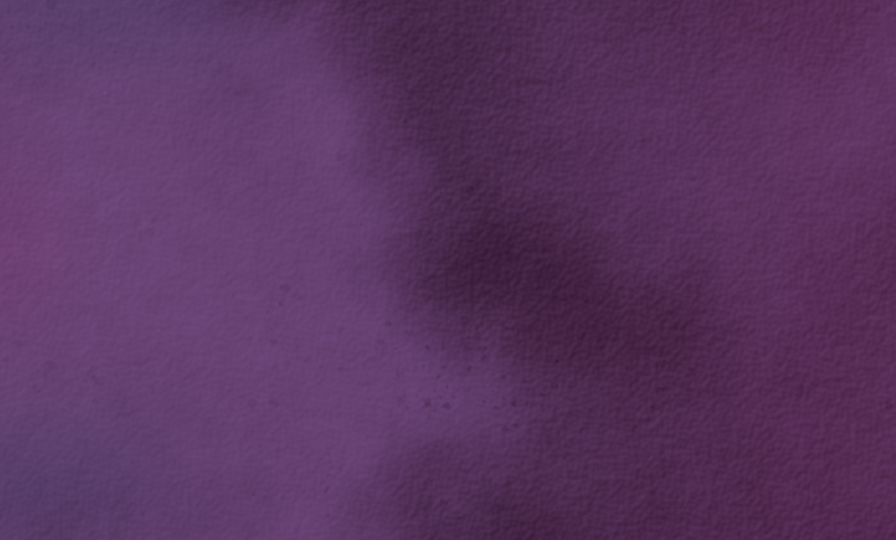
A Shadertoy shader for this texture:

```glsl
// Mottled plum paper: a pale violet cloud meets a dark diagonal valley and a
// magenta haze. Soft blobs, warped by gradient noise, set the tone; embossed
// noise gives the paper tooth, and scattered cells give stains and flecks.

const vec3 DEEP_PLUM   = vec3(0.235, 0.115, 0.233);
const vec3 PALE_VIOLET = vec3(0.430, 0.280, 0.485);
const vec3 MAGENTA_TINT = vec3(0.022, -0.012, -0.006);
const vec3 SLATE_TINT   = vec3(-0.030, 0.010, 0.004);

vec2 hash2(vec2 cell) {
    vec3 q = fract(cell.xyx * vec3(0.1031, 0.1030, 0.0973));
    q += dot(q, q.yzx + 33.33);
    return fract((q.xx + q.yz) * q.zy);
}

float gradientDot(vec2 cell, vec2 corner, vec2 f) {
    float angle = 6.2832 * hash2(cell + corner).x;
    return dot(vec2(cos(angle), sin(angle)), f - corner);
}

float gradientNoise(vec2 p) {
    vec2 cell = floor(p), f = fract(p);
    vec2 u = f * f * f * (f * (f * 6.0 - 15.0) + 10.0);
    float low  = mix(gradientDot(cell, vec2(0, 0), f), gradientDot(cell, vec2(1, 0), f), u.x);
    float high = mix(gradientDot(cell, vec2(0, 1), f), gradientDot(cell, vec2(1, 1), f), u.x);
    return 1.4 * mix(low, high, u.y);
}

float fbm(vec2 p, int octaves) {
    float sum = 0.0, amplitude = 0.5;
    for (int i = 0; i < octaves; i++) {
        sum += amplitude * gradientNoise(p);
        p = mat2(1.6, 1.2, -1.2, 1.6) * p + 17.3;
        amplitude *= 0.5;
    }
    return sum;
}

float blob(vec2 p, vec2 center, vec2 size) {
    vec2 d = (p - center) / size;
    return exp(-dot(d, d));
}

// Broad light and shade, 0 = deep plum, 1 = pale violet; uv spans the canvas.
float cloudTone(vec2 uv) {
    float lobe = exp(-pow((uv.y - 0.27) / 0.17, 2.0));
    float edge = 0.445 + 0.17 * lobe - 0.05 * smoothstep(0.7, 1.0, uv.y);
    float cloud = 1.0 - smoothstep(edge - 0.12, edge + 0.08, uv.x);

    float left = mix(0.88, 0.58, smoothstep(0.36, 0.62, uv.x));
    left -= 0.22 * blob(uv, vec2(0.05, 0.05), vec2(0.25, 0.18));
    left -= 0.14 * blob(uv, vec2(0.10, 1.0), vec2(0.22, 0.15));
    left -= 0.45 * blob(uv, vec2(0.32, 1.03), vec2(0.09, 0.06));
    left -= 0.10 * blob(uv, vec2(0.28, 0.85), vec2(0.06, 0.10));

    float right = 0.31;
    right += 0.28 * blob(uv, vec2(0.86, 0.63), vec2(0.17, 0.22));
    right += 0.24 * blob(uv, vec2(1.02, 0.90), vec2(0.16, 0.24));
    right += 0.14 * blob(uv, vec2(0.66, 0.88), vec2(0.11, 0.20));
    right += 0.12 * blob(uv, vec2(1.00, 0.22), vec2(0.10, 0.20));
    right -= 0.20 * blob(uv, vec2(0.57, 0.52), vec2(0.10, 0.09));
    right -= 0.20 * blob(uv, vec2(0.68, 0.41), vec2(0.10, 0.10));
    right -= 0.13 * blob(uv, vec2(0.47, 0.90), vec2(0.08, 0.25));
    right -= 0.14 * blob(uv, vec2(0.60, 0.00), vec2(0.10, 0.08));
    return mix(right, left, cloud);
}

// Relief lit from the upper left: the difference of two shifted heights.
float emboss(vec2 p, float frequency) {
    vec2 q = p * frequency;
    return gradientNoise(q) - gradientNoise(q + vec2(0.35, -0.45));
}

// One ragged spot in some of the cells of a grid.
float spots(vec2 p, float frequency, float density, float radius) {
    vec2 q = p * frequency;
    q += 0.16 * vec2(gradientNoise(q * 2.7), gradientNoise(q * 2.7 + 41.0));
    float cover = 0.0;
    for (int y = -1; y <= 1; y++)
    for (int x = -1; x <= 1; x++) {
        vec2 cell = floor(q) + vec2(x, y);
        vec2 center = cell + 0.15 + 0.7 * hash2(cell);
        vec2 traits = hash2(cell + 71.0);
        float size = radius * mix(0.45, 1.0, traits.y);
        float disc = 1.0 - smoothstep(size * 0.45, size * 1.15, length(q - center));
        cover = max(cover, disc * step(traits.x, density));
    }
    return cover;
}

void mainImage(out vec4 fragColor, in vec2 fragCoord) {
    vec2 uv = fragCoord / iResolution.xy;
    vec2 p = fragCoord / iResolution.y;

    // Cloudy tone with wandering borders
    vec2 warp = vec2(fbm(p * 4.0, 4), fbm(p * 4.0 + 23.0, 4));
    float tone = cloudTone(uv + 0.09 * warp);
    tone += 0.14 * fbm(p * 3.0 + 9.0, 4) + 0.09 * fbm(p * 16.0, 3);

    // Stains gather along the cloud border, pale flecks fall everywhere
    float border = blob(uv, vec2(0.53, 0.32), vec2(0.16, 0.22));
    float patches = smoothstep(-0.05, 0.35, fbm(p * 5.0 + 5.0, 3));
    float stainStrength = 0.12 * border + 0.13 * patches;
    tone -= stainStrength * (spots(p, 26.0, 0.30, 0.28) + 0.7 * spots(p + 3.0, 55.0, 0.25, 0.32));
    tone += 0.09 * spots(p + 7.0, 60.0, 0.10, 0.17);

    // Paper tooth, rougher in the shade
    float roughness = mix(0.13, 0.07, smoothstep(0.3, 0.8, tone));
    tone += roughness * (emboss(p, 105.0) + 0.6 * emboss(p + 2.0, 52.0));

    // Tinted colour
    vec3 color = mix(DEEP_PLUM, PALE_VIOLET, clamp(tone, -0.1, 1.08));
    color += MAGENTA_TINT * (smoothstep(0.5, 1.05, uv.x) + blob(uv, vec2(0.0, 0.55), vec2(0.08, 0.15)));
    color += SLATE_TINT * (blob(uv, vec2(0.12, 1.0), vec2(0.15, 0.13)) + blob(uv, vec2(0.04, 0.1), vec2(0.14, 0.14)));
    fragColor = vec4(color, 1.0);
}
```
